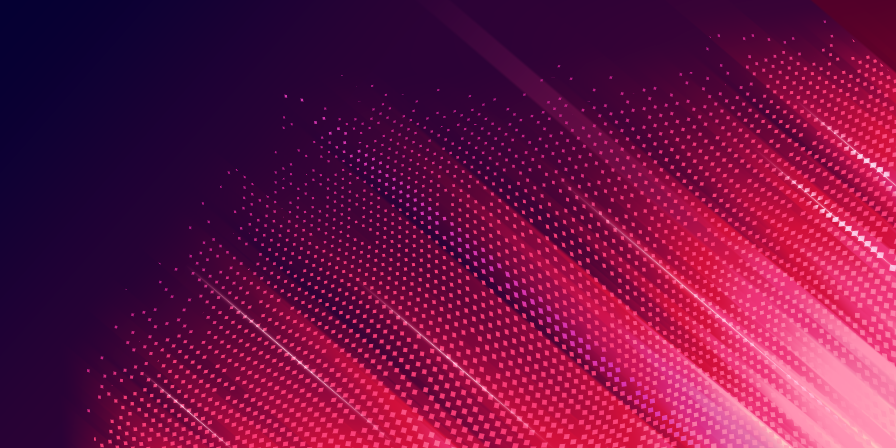
This background is drawn by a WebGL 2 fragment shader. Its source:

```glsl
#version 300 es
precision highp float;
// Diagonal light streaks fading from navy and plum into crimson and pale pink.
// The canvas is turned into along/across streak axes; a heat value drives the
// colour ramp, then a warped halftone grid and thin glints are laid on top.
uniform vec2 u_resolution;
out vec4 fragColor;

#define DIR vec2(0.76, -0.65)
#define DOT_SPACING 0.0205
#define DOT_WARP 0.036
#define DOT_MIN 0.095
#define DOT_MAX 0.30
#define STRIPE_GAIN 0.10
#define GLINT_GAIN 0.9

const vec3 NAVY = vec3(0.02, 0.0, 0.20);
const vec3 PLUM = vec3(0.17, 0.008, 0.21);
const vec3 MAROON = vec3(0.34, 0.015, 0.21);
const vec3 WINE = vec3(0.57, 0.03, 0.24);
const vec3 CRIMSON = vec3(0.82, 0.06, 0.23);
const vec3 PINK = vec3(0.93, 0.20, 0.47);
const vec3 PALE = vec3(1.0, 0.57, 0.70);
const vec3 PEACH = vec3(1.0, 0.80, 0.77);
const vec3 MAGENTA = vec3(0.76, 0.12, 0.56);

// Broad bands: centre across, half width, heat change.
const vec3 BANDS[12] = vec3[12](
  vec3(0.33, 0.025, -0.12), vec3(0.63, 0.035, 0.15), vec3(0.745, 0.035, -0.20),
  vec3(0.93, 0.05, 0.10), vec3(1.015, 0.035, -0.18), vec3(1.11, 0.04, 0.12),
  vec3(1.185, 0.035, -0.24), vec3(1.25, 0.025, 0.10), vec3(1.33, 0.035, 0.08),
  vec3(1.465, 0.028, -0.25), vec3(1.59, 0.04, 0.11), vec3(1.70, 0.028, -0.22));

// Glints: centre across, start along, end along, width.
const vec4 GLINTS[6] = vec4[6](
  vec4(0.335, 0.13, 0.42, 0.002), vec4(0.58, 0.05, 0.68, 0.0026),
  vec4(0.803, 0.36, 0.95, 0.0026), vec4(1.267, 0.55, 1.50, 0.0034),
  vec4(1.603, 0.84, 1.40, 0.0025), vec4(1.745, 0.84, 1.30, 0.0025));

float hash(vec2 v) {
  vec3 k = fract(v.xyx * vec3(0.1031, 0.1030, 0.0973));
  k += dot(k, k.yzx + 33.33);
  return fract((k.x + k.y) * k.z);
}

float band(float x, float halfWidth, float soft) {
  return 1.0 - smoothstep(halfWidth - soft, halfWidth + soft, abs(x));
}

// Band that fades on one side and ends crisply on the other.
float bevel(float x, float halfWidth, float side) {
  return band(x, halfWidth, 0.005) * clamp(0.55 + 0.5 * side * x / halfWidth, 0.0, 1.0);
}

float glow(vec2 offset, float falloff) {
  return exp(-falloff * dot(offset, offset));
}

// Random levels per strip, joined by one narrow smooth edge.
float strips(float x, float freq, float seed) {
  float cell = floor(x * freq);
  float edge = clamp(2.0 * freq / u_resolution.y, 0.05, 0.6);
  float blend = smoothstep(1.0 - edge, 1.0, fract(x * freq));
  return mix(hash(vec2(cell, seed)), hash(vec2(cell + 1.0, seed)), blend) - 0.5;
}

vec3 ramp(float h) {
  vec3 c = mix(PLUM, MAROON, clamp(h / 0.2, 0.0, 1.0));
  c = mix(c, WINE, clamp((h - 0.2) / 0.2, 0.0, 1.0));
  c = mix(c, CRIMSON, clamp((h - 0.4) / 0.2, 0.0, 1.0));
  c = mix(c, PINK, smoothstep(0.6, 0.8, h));
  c = mix(c, PALE, smoothstep(0.8, 1.0, h));
  return mix(c, PEACH, smoothstep(1.0, 1.2, h));
}

void main() {
  vec2 p = gl_FragCoord.xy / u_resolution.y;
  float aspect = u_resolution.x / u_resolution.y;
  vec2 normal = vec2(-DIR.y, DIR.x);
  float along = dot(p, DIR), across = dot(p, normal);

  // Progress runs from the ragged streak heads to the canvas border.
  float head = max(across - 1.0, 0.0) * 0.85 + max(0.28 - across, 0.0);
  float run = along - head + 0.08 * strips(across, 11.0, 3.0);
  float remain = min(p.y / -DIR.y, (aspect - p.x) / DIR.x);
  float lit = max(run + 0.06, 0.0);
  float t = lit / (lit + remain + 0.15);

  // Heat: main glow, random strips, then broad bands.
  float core = (across - 1.36) / 0.25;
  float heat = pow(t, 1.35) * (0.69 + 0.34 * exp(-core * core));
  heat += 0.09 * smoothstep(1.2, 1.85, across) * smoothstep(-0.4, 0.15, run);
  float variation = 0.0;
  for (int i = 0; i < 3; i++)
    variation += strips(across, 9.0 + 13.0 * float(i), float(i) + 11.0);
  float shown = smoothstep(0.0, 0.5, t);
  heat += STRIPE_GAIN * variation * shown;
  for (int i = 0; i < 12; i++) {
    vec3 b = BANDS[i];
    heat += b.z * bevel(across - b.x, b.y, sign(b.z)) * shown;
  }
  heat += 0.18 * glow(p - vec2(1.64, 0.37), 14.0) + 0.28 * glow(p - vec2(1.78, 0.0), 12.0);

  // Base colour with magenta veils, navy shade and the dark far corner.
  vec3 color = ramp(heat);
  float veil = band(across - 1.08, 0.045, 0.03) + 0.6 * band(across - 1.735, 0.03, 0.02);
  color = mix(color, MAGENTA, 0.5 * veil * smoothstep(0.3, 0.9, t));
  float ray = band(across - 1.388, 0.024, 0.004) * smoothstep(-0.05, 0.5, along);
  color = mix(color, vec3(0.85, 0.16, 0.48), 0.2 * ray);
  float dusk = 1.0 - smoothstep(0.0, 0.9, p.x * 0.85 + (1.0 - p.y) * 0.75);
  color = mix(color, NAVY, dusk);
  color = mix(color, vec3(0.34, 0.0, 0.15), 0.85 * smoothstep(1.933, 1.94, across));

  // Thin glints, tapered at both ends.
  float glint = 0.0;
  for (int i = 0; i < 6; i++) {
    vec4 g = GLINTS[i];
    float u = clamp((along - g.y) / (g.z - g.y), 0.0, 1.0);
    glint += 4.0 * u * (1.0 - u) * exp(-abs(across - g.x) / g.w);
  }
  vec3 glintColor = mix(vec3(1.0, 0.30, 0.55), vec3(1.0, 0.82, 0.88), min(glint, 1.0));
  color = mix(color, glintColor, min(GLINT_GAIN * glint, 0.95));

  // Halftone squares on a bent grid, growing along the streaks.
  vec2 q = p + DOT_WARP * sin(vec2(7.0 * p.y + 3.0 * p.x, 6.5 * p.x - 4.0 * p.y));
  vec2 grid = vec2(dot(q, DIR), dot(q, normal)) / DOT_SPACING;
  grid.x += 0.5 * mod(floor(grid.y), 2.0);
  vec2 local = fract(grid) - 0.5;
  vec2 upright = abs(local.x * DIR + local.y * normal);
  float purple = band(across - 1.02, 0.02, 0.01);
  float sparkle = band(across - 1.603, 0.012, 0.006) + band(across - 1.745, 0.012, 0.006);
  sparkle *= smoothstep(0.88, 1.1, along);
  float radius = mix(DOT_MIN, DOT_MAX, t) + 0.03 * purple + 0.05 * sparkle;
  float pixel = 1.0 / (DOT_SPACING * u_resolution.y);
  float dots = clamp((radius - max(upright.x, upright.y)) / pixel + 0.5, 0.0, 1.0);
  dots *= step(hash(floor(grid) + 80.0), 0.95 * smoothstep(-0.05, 0.20, run));
  dots *= step(across, 1.93);
  vec3 dotColor = mix(MAGENTA, vec3(1.0, 0.25, 0.48), smoothstep(0.05, 0.4, t));
  dotColor = mix(dotColor, vec3(0.88, 0.22, 0.72), purple);
  dotColor = mix(dotColor, PALE, smoothstep(0.5, 0.85, heat));
  dotColor = mix(dotColor, vec3(1.0, 0.88, 0.97), min(glint + sparkle, 1.0));
  color = mix(color, dotColor, dots * mix(0.92, 0.7, smoothstep(0.5, 1.0, heat)));
  fragColor = vec4(color, 1.0);
}
```
